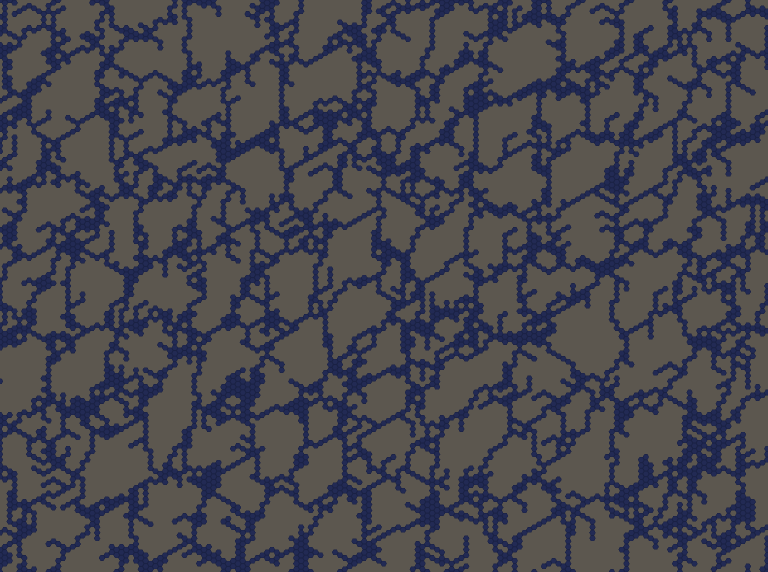
A Shadertoy shader for this pattern:

```glsl
// Jagged network of walls on a hexagonal lattice, dark blue on warm grey.
// Walls follow the borders of a sheared, locally roughened Voronoi diagram;
// short bent twigs sprout from them. Each wall cell is a dark-rimmed hexagon.

float hash(vec2 p) {
    return fract(sin(dot(p, vec2(127.1, 311.7))) * 43758.5453);
}

vec2 hash2(vec2 p) {
    return vec2(hash(p), hash(p + vec2(37.3, 91.7)));
}

float valueNoise(vec2 p) {
    vec2 i = floor(p), f = fract(p);
    f = f * f * (3.0 - 2.0 * f);
    return mix(mix(hash(i), hash(i + vec2(1, 0)), f.x),
               mix(hash(i + vec2(0, 1)), hash(i + vec2(1, 1)), f.x), f.y);
}

// Axial lattice coordinates: x steps 30 degrees upward, y steps vertically
vec2 toCenter(vec2 cell) {
    return vec2(cell.x * 0.8660, cell.y + cell.x * 0.5);
}

vec2 nearestCell(vec2 p) {
    float a = p.x / 0.8660;
    vec3 cube = vec3(a, p.y - a * 0.5, 0.0);
    cube.z = -cube.x - cube.y;
    vec3 r = floor(cube + 0.5), err = abs(r - cube);
    if (err.x > err.y && err.x > err.z) r.x = -r.y - r.z;
    else if (err.y > err.z) r.y = -r.x - r.z;
    return r.xy;
}

// Identity of the region that owns a lattice cell
vec2 regionOf(vec2 cell) {
    float rough = smoothstep(0.35, 0.75, valueNoise(cell / 7.0 + 50.0));
    vec2 warp = vec2(valueNoise(cell / 3.0), valueNoise(cell / 3.0 + 80.0)) - 0.5;
    vec2 q = cell + warp * 3.0 + (hash2(cell + 0.5) - 0.5) * 1.8 * rough;
    q /= vec2(12.5, 11.5);
    vec2 base = floor(q), owner = base;
    float best = 9.0;
    for (int j = -1; j <= 1; j++)
    for (int i = -1; i <= 1; i++) {
        vec2 site = base + vec2(i, j);
        vec2 d = abs(site + hash2(site + 7.0) - q);
        float dist = max(d.x, d.y);
        if (dist < best) { best = dist; owner = site; }
    }
    return owner;
}

bool isBorder(vec2 cell) {
    vec2 own = regionOf(cell);
    return own != regionOf(cell + vec2(1, 0)) || own != regionOf(cell + vec2(0, 1));
}

// Unit step in one of the six lattice directions
vec2 direction(int k) {
    int m = k % 3;
    vec2 d = m == 0 ? vec2(1, 0) : (m == 1 ? vec2(0, 1) : vec2(-1, 1));
    return k % 6 < 3 ? d : -d;
}

// A twig runs straight for three cells, then turns by 60 degrees
bool isTwig(vec2 cell) {
    for (int k = 0; k < 6; k++) {
        vec2 straight = direction(k), bent = direction(k + (k % 2 == 0 ? 1 : 5));
        for (int s = 1; s <= 6; s++) {
            vec2 root = cell - straight * float(min(s, 3)) - bent * float(max(s - 3, 0));
            float h = hash(root + float(k) * 17.3);
            float reach = 2.0 + 5.0 * hash(root + float(k) * 5.9 + 3.1);
            if (h < 0.042 && float(s) < reach && isBorder(root)) return true;
        }
    }
    return false;
}

vec3 shade(vec2 p) {
    vec2 cell = nearestCell(p);
    if (!isBorder(cell) && !isTwig(cell)) return vec3(0.36, 0.34, 0.31);
    vec2 l = abs(p - toCenter(cell));
    float hexDist = max(l.y, l.x * 0.8660 + l.y * 0.5);
    return mix(vec3(0.135, 0.165, 0.33), vec3(0.10, 0.13, 0.265),
               smoothstep(0.34, 0.47, hexDist));
}

void mainImage(out vec4 fragColor, in vec2 fragCoord) {
    // Four samples per pixel smooth the edges; 102 cells fill the height
    vec3 color = vec3(0.0);
    for (int j = 0; j < 2; j++)
    for (int i = 0; i < 2; i++) {
        vec2 offset = vec2(i, j) * 0.5 - 0.25;
        color += shade((fragCoord + offset) / iResolution.y * 102.0);
    }
    fragColor = vec4(color / 4.0, 1.0);
}
```
